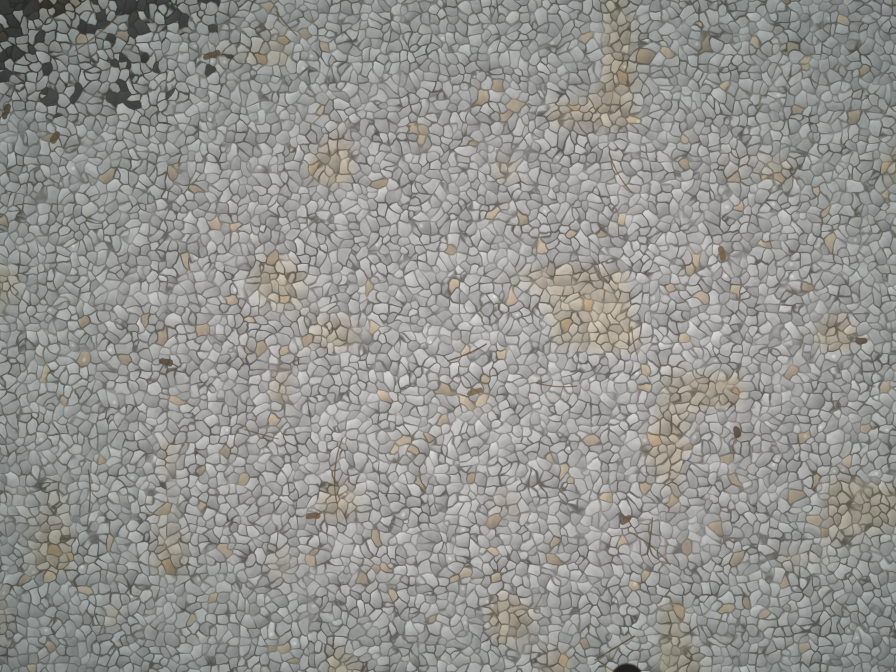
Write a Shadertoy shader that draws this texture.

```glsl
vec3 hash3(vec2 p) {
    vec3 q = fract(p.xyx * vec3(0.1031, 0.1030, 0.0973));
    q += dot(q, q.yxz + 33.33);
    return fract((q.xxy + q.yzz) * q.zyx);
}

float noise(vec2 p) {
    vec2 i = floor(p), f = fract(p);
    f = f * f * (3.0 - 2.0 * f);
    float low = mix(hash3(i).x, hash3(i + vec2(1, 0)).x, f.x);
    float high = mix(hash3(i + vec2(0, 1)).x, hash3(i + vec2(1, 1)).x, f.x);
    return mix(low, high, f.y);
}

// Crushed stones: cells with their own direction, stretch and size
vec3 gravel(vec2 p, float dirt) {
    vec2 g = p * 67.0 + 0.5 * vec2(noise(p * 40.0), noise(p * 40.0 + 71.0));
    vec2 base = floor(g), stoneId = base, local = vec2(0);
    float nearest = 9.0, second = 9.0;
    for (int y = -1; y <= 1; y++)
    for (int x = -1; x <= 1; x++) {
        vec2 id = base + vec2(x, y);
        vec3 h = hash3(id + 11.0);
        vec2 r = g - id - 0.08 - 0.84 * h.xy;
        float angle = 6.2832 * h.z;
        vec2 axis = vec2(cos(angle), sin(angle));
        vec2 q = abs(vec2(dot(r, axis) * 0.78, dot(r, vec2(-axis.y, axis.x)) * 1.2));
        float d = mix(length(q), max(q.x, q.y) * 1.15, 0.5) - 0.28 * fract(h.z * 17.0);
        if (d < nearest) {
            second = nearest;
            nearest = d;
            stoneId = id;
            local = r;
        } else {
            second = min(second, d);
        }
    }

    // Tone of each stone, with a tilted facet and fine grain
    vec3 h = hash3(stoneId + 203.0);
    vec3 kind = hash3(stoneId + 517.0);
    vec2 tilt = vec2(-0.05, 0.08) + 0.12 * (h.yz - 0.5);
    float tone = 0.705 + 0.13 * (h.x - 0.5) + dot(local, tilt);
    tone += 0.05 * (noise(g * 3.0) - 0.5);
    vec3 stone = vec3(tone);
    stone *= mix(vec3(1), vec3(1.0, 0.91, 0.79), 0.8 * step(0.965, kind.x));
    stone *= 1.0 - 0.55 * step(1.0 - 0.45 * dirt, kind.y);
    stone += 0.15 * step(0.985, kind.z) * smoothstep(0.3, 0.0, length(local));

    // Shadowed gaps, deeper in some places than in others
    float depth = mix(0.25, 1.0, noise(g * 0.9 + 33.0));
    float gap = 1.0 - smoothstep(0.0, 0.24, second - nearest);
    vec3 soil = mix(vec3(0.35, 0.34, 0.32), vec3(0.24, 0.23, 0.21), dirt);
    return mix(stone, soil, gap * min(depth + 0.4 * dirt, 1.0));
}

// Dry twigs and short leaf scraps
vec3 addLitter(vec3 color, vec2 p, float aspect) {
    for (int i = 0; i < 22; i++) {
        vec3 h = hash3(vec2(i, 5));
        vec3 k = hash3(vec2(i, 29));
        float scrap = step(12.0, float(i));
        float angle = 6.2832 * h.z;
        vec2 axis = vec2(cos(angle), sin(angle));
        vec2 r = p - h.xy * vec2(aspect, 1.0);
        float halfLength = mix(0.015 + 0.035 * k.x, 0.004 + 0.005 * k.x, scrap);
        float along = dot(r, axis);
        float across = dot(r, vec2(-axis.y, axis.x)) + (k.y - 0.5) * 8.0 * along * along;
        float d = length(vec2(max(abs(along) - halfLength, 0.0), across));
        float width = mix(0.0009, 0.0045, scrap) * (0.7 + 0.6 * noise(p * 150.0));
        vec3 brown = mix(vec3(0.32, 0.27, 0.22), vec3(0.50, 0.40, 0.29), k.z);
        color = mix(color, brown, 0.8 * smoothstep(width + 0.0008, width - 0.0008, d));
    }
    return color;
}

vec3 ground(vec2 p, float aspect) {
    // Bare earth shows in the upper left corner
    float patchNoise = noise(p * 14.0) - 0.5;
    float dirt = smoothstep(0.30, 0.02, length((p - vec2(0, 1)) * vec2(0.75, 1.3)) + 0.2 * patchNoise);
    vec3 color = gravel(p, dirt);
    color *= mix(vec3(1), vec3(1.0, 0.95, 0.87), smoothstep(0.72, 0.95, noise(p * 12.0 + 9.0)));
    color = addLitter(color, p, aspect);

    // Dark rounded object at the lower edge
    float knob = length(p - vec2(0.70 * aspect, -0.012));
    color = mix(color, vec3(0.16, 0.14, 0.14), smoothstep(0.027, 0.022, knob));

    // Light falls off and cools toward the corners
    vec2 q = p / vec2(aspect, 1.0) - vec2(0.54, 0.48);
    float falloff = dot(q, q);
    color *= 1.0 - 0.55 * falloff;
    return color * mix(vec3(1.005, 1.0, 0.99), vec3(0.97, 1.01, 1.0), smoothstep(0.05, 0.4, falloff));
}

void mainImage(out vec4 fragColor, in vec2 fragCoord) {
    float aspect = iResolution.x / iResolution.y;
    vec3 sum = vec3(0);
    for (int i = 0; i < 4; i++) {
        vec2 offset = vec2(i % 2, i / 2) * 0.5 - 0.25;
        sum += ground((fragCoord + offset) / iResolution.y, aspect);
    }
    fragColor = vec4(sum / 4.0, 1.0);
}
```
